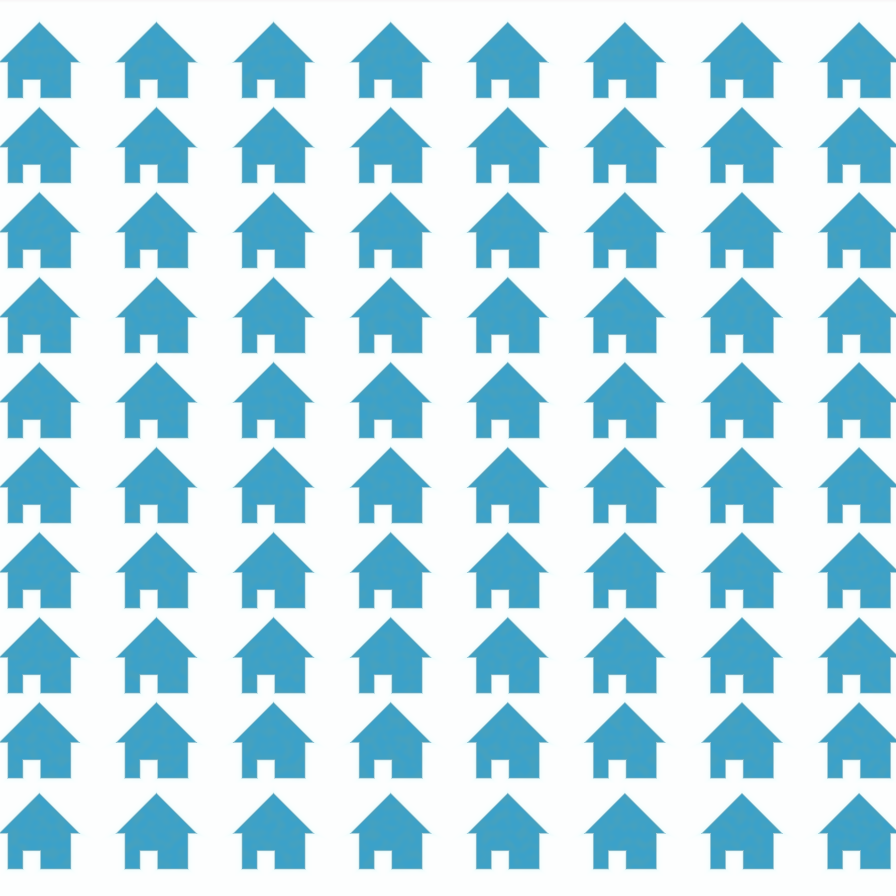
This pattern is drawn by a Shadertoy shader. Its source:

```glsl
// Rows of flat blue houses on white, with soft, slightly worn print edges.

// Grid, in canvas heights
const vec2  PITCH       = vec2(0.1307, 0.0949);
const vec2  FIRST_APEX  = vec2(0.0439, 0.9753);
const float LAST_ROW    = 9.0;
const float LAST_DROP   = 0.0065;   // the bottom row sits a little lower
const float ROW_MARGIN  = 0.005;    // space kept above each apex

// House, measured from its apex
const float EAVE_DEPTH  = 0.0448;
const float BASE_DEPTH  = 0.0846;
const float WALL_HALF   = 0.0352;
const float DOOR_X      = -0.0085;
const float DOOR_HALF   = 0.0098;
const float DOOR_TOP    = 0.0642;

// Finish
const float EDGE_SOFT   = 0.0011;
const float RIM_WIDTH   = 0.0018;
const float HALO_WIDTH  = 0.0022;
const float GRAIN_SCALE = 95.0;
const float STRIP_DEPTH = 0.004;

const vec3 PAPER     = vec3(0.993, 0.998, 0.995);
const vec3 STRIP     = vec3(0.975, 0.968, 0.970);
const vec3 HALO      = vec3(0.880, 0.980, 0.990);
const vec3 BLUE      = vec3(0.230, 0.630, 0.790);
const vec3 DULL_BLUE = vec3(0.270, 0.630, 0.750);
const vec3 RIM       = vec3(0.360, 0.600, 0.680);

vec2 hashGradient(vec2 cell) {
    vec3 h = fract(cell.xyx * vec3(0.1031, 0.1030, 0.0973));
    h += dot(h, h.yzx + 33.33);
    return 2.0 * fract((h.xx + h.yz) * h.zy) - 1.0;
}

float gradientNoise(vec2 p) {
    vec2 i = floor(p), f = fract(p);
    vec2 w = f * f * f * (f * (f * 6.0 - 15.0) + 10.0);
    float a = dot(hashGradient(i), f);
    float b = dot(hashGradient(i + vec2(1, 0)), f - vec2(1, 0));
    float c = dot(hashGradient(i + vec2(0, 1)), f - vec2(0, 1));
    float d = dot(hashGradient(i + vec2(1, 1)), f - vec2(1, 1));
    return mix(mix(a, b, w.x), mix(c, d, w.x), w.y);
}

// Position relative to the apex of the house in this cell
vec2 houseSpace(vec2 uv) {
    float row = floor((FIRST_APEX.y + ROW_MARGIN - uv.y) / PITCH.y);
    row = clamp(row, 0.0, LAST_ROW);
    float apexY = FIRST_APEX.y - row * PITCH.y - LAST_DROP * step(LAST_ROW, row);
    float x = (fract((uv.x - FIRST_APEX.x) / PITCH.x + 0.5) - 0.5) * PITCH.x;
    return vec2(x, uv.y - apexY);
}

// Signed distance: roof slopes, overhanging eaves, walls, door cut-out
float houseDistance(vec2 p) {
    float depth = -p.y;
    float slopes = (abs(p.x) - depth) * 0.7071;
    float walls = max(abs(p.x) - WALL_HALF, depth - BASE_DEPTH);
    float body = max(slopes, min(depth - EAVE_DEPTH, walls));
    float door = max(abs(p.x - DOOR_X) - DOOR_HALF, DOOR_TOP - depth);
    return max(body, -door);
}

void mainImage(out vec4 fragColor, in vec2 fragCoord) {
    vec2 uv = fragCoord / iResolution.y;
    float d = houseDistance(houseSpace(uv));
    float soft = max(EDGE_SOFT, 0.75 / iResolution.y);
    float grain = gradientNoise(uv * GRAIN_SCALE);

    // Paper with a faint top strip and a pale fringe around each house
    vec3 color = mix(PAPER, STRIP, smoothstep(1.0 - STRIP_DEPTH, 1.0, uv.y));
    float halo = exp(-max(d, 0.0) / HALO_WIDTH) * (0.75 + 0.4 * grain);
    color = mix(color, HALO, clamp(halo, 0.0, 1.0));

    // Gently mottled ink, greyer at the rim
    vec3 ink = mix(BLUE, DULL_BLUE, smoothstep(-0.35, 0.45, grain));
    ink = mix(ink, RIM, 0.8 * smoothstep(-RIM_WIDTH, 0.0, d));
    color = mix(color, ink, 1.0 - smoothstep(-soft, soft, d));

    fragColor = vec4(color, 1.0);
}
```
